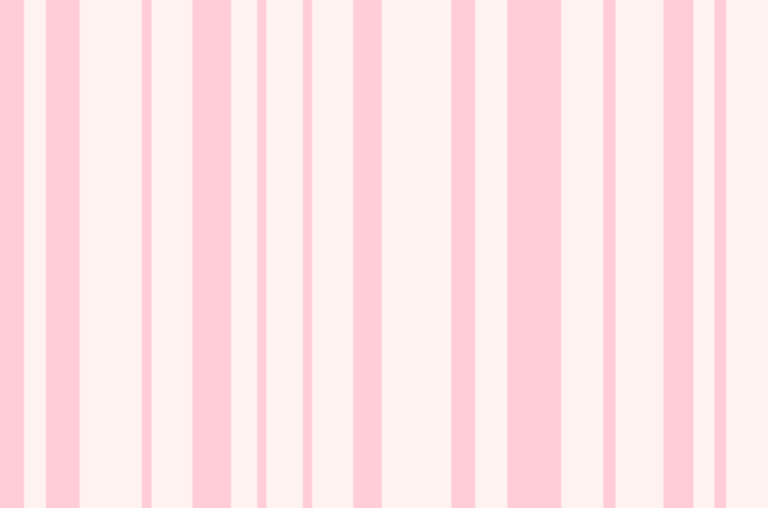
A WebGL 2 fragment shader for this pattern:

```glsl
#version 300 es
precision highp float;

uniform vec2 u_resolution;
out vec4 fragColor;

// Left and right edge of each stripe, in percent of the canvas width
const vec2 STRIPES[12] = vec2[12](
    vec2(-0.05, 3.13), vec2(5.99, 10.37), vec2(18.47, 19.73),
    vec2(25.05, 30.08), vec2(33.51, 34.68), vec2(39.43, 40.64),
    vec2(46.01, 49.71), vec2(58.77, 61.87), vec2(66.06, 73.08),
    vec2(78.56, 80.14), vec2(86.39, 90.28), vec2(93.02, 94.55)
);

// Signed distance to a band, negative inside
float bandDistance(float x, vec2 edges) {
    return max(edges.x - x, x - edges.y);
}

void main() {
    float x = 100.0 * gl_FragCoord.x / u_resolution.x;

    // Nearest stripe
    float dist = 100.0;
    for (int i = 0; i < STRIPES.length(); i++) {
        dist = min(dist, bandDistance(x, STRIPES[i]));
    }

    // Soft edge, never thinner than a pixel
    float softness = max(0.17, 75.0 / u_resolution.x);
    float stripe = 1.0 - smoothstep(-softness, softness, dist);

    vec3 cream = vec3(1.0, 0.953, 0.943);
    vec3 pink = vec3(1.0, 0.8, 0.845);
    fragColor = vec4(mix(cream, pink, stripe), 1.0);
}
```
